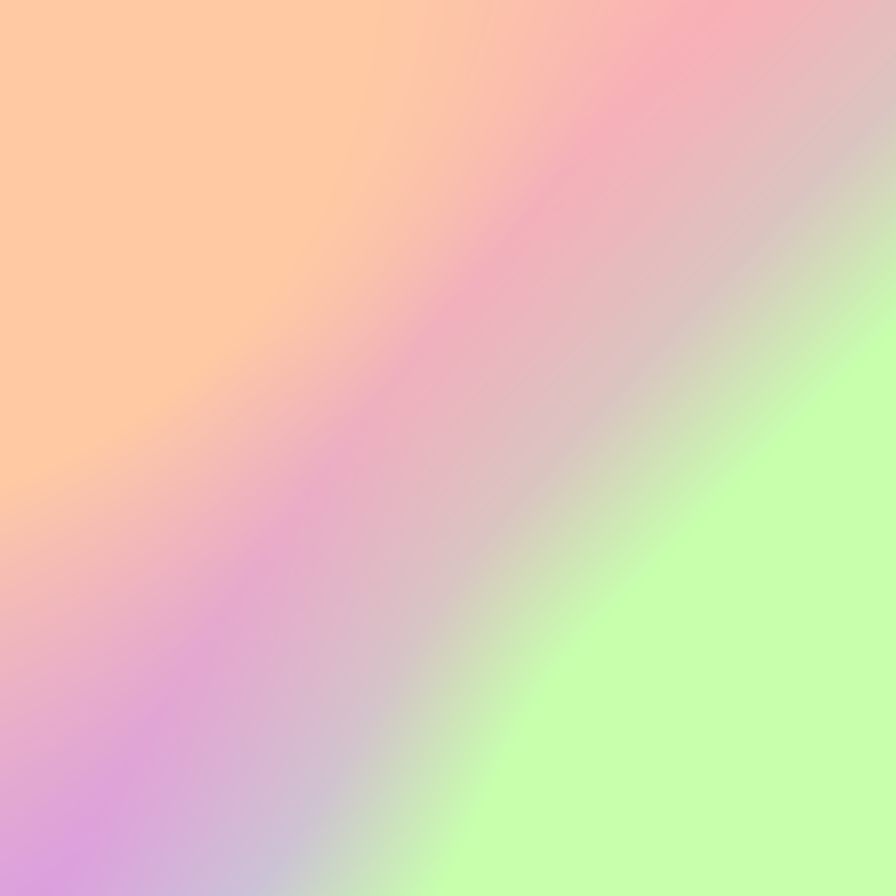
Give the GLSL for this background, as a Shadertoy shader.

```glsl
// Soft pastel diagonal gradient: peach at the upper left, a purple-to-pink band,
// then mint green at the lower right. Coordinates run along and across the
// diagonal; curved stop positions shape how the colours blend.

// Colour at the heart of the band, from purple (low) to salmon (high).
vec3 bandColor(float along) {
    vec3 purple = vec3(0.855, 0.62, 0.88);
    vec3 rose = vec3(0.935, 0.69, 0.745);
    vec3 salmon = vec3(0.975, 0.69, 0.715);
    vec3 lower = mix(purple, rose, clamp(along / 0.5, 0.0, 1.0));
    return mix(lower, salmon, smoothstep(0.4, 0.98, along));
}

void mainImage(out vec4 fragColor, in vec2 fragCoord) {
    vec2 uv = fragCoord / iResolution.xy;
    float along = 0.5 * (uv.x + uv.y);
    float across = uv.x - uv.y;

    // Curved positions of the three main stops
    float bend = along - 0.43;
    float peachEdge = -0.37 - (bend < 0.0 ? 2.3 : 5.0) * bend * bend;
    float ridge = 0.065 - 0.54 * along + 0.28 * along * along;
    float mintEdge = 0.367 + 0.15 * (1.0 - smoothstep(0.15, 0.48, along));

    vec3 peach = vec3(1.0, 0.79, 0.64);
    vec3 mint = vec3(0.78, 1.0, 0.68);
    vec3 haze = mix(vec3(0.79, 0.76, 0.85), vec3(0.855, 0.77, 0.755),
                    smoothstep(0.05, 0.5, along));

    // Peach into the band, with a slower start toward the top
    float toBand = clamp((across - peachEdge) / (ridge - peachEdge), 0.0, 1.0);
    toBand = pow(toBand, mix(1.0, 3.0, smoothstep(0.4, 0.75, along)));
    vec3 color = mix(peach, bandColor(along), toBand);

    // Band into mint through a muted haze
    float toMint = clamp((across - ridge) / (mintEdge - ridge), 0.0, 1.0);
    color = mix(color, haze, pow(min(toMint / 0.55, 1.0), 1.2));
    color = mix(color, mint, clamp((toMint - 0.55) / 0.45, 0.0, 1.0));

    fragColor = vec4(color, 1.0);
}
```
